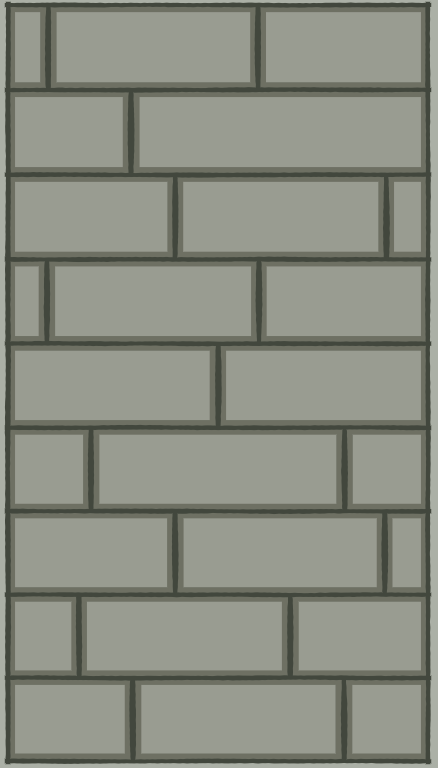
This texture is drawn by a Shadertoy shader. Its source:

```glsl
// Flat grey-green brick wall: nine staggered courses with bevelled faces and inked joints.

const vec3 MARGIN = vec3(0.67, 0.69, 0.65);
const vec3 FACE   = vec3(0.60, 0.61, 0.57);
const vec3 BEVEL  = vec3(0.43, 0.44, 0.39);
const vec3 INK    = vec3(0.26, 0.28, 0.24);

// Lengths are fractions of the canvas height.
const float ASPECT = 0.5703;
const vec2 WALL_MIN = vec2(0.0104, 0.0091);
const vec2 WALL_MAX = vec2(0.5573, 0.9935);
const float COURSES = 9.0;
const float NONE = 9.0;

// Upright joints of each course, bottom to top.
const vec2 JOINTS[9] = vec2[9](
    vec2(0.173, 0.448), vec2(0.103, 0.378), vec2(0.228, 0.501),
    vec2(0.1185, 0.449), vec2(0.284, NONE), vec2(0.061, 0.337),
    vec2(0.228, 0.503), vec2(0.1706, NONE), vec2(0.063, 0.336));

float hash(vec2 p) {
    return fract(sin(dot(p, vec2(127.1, 311.7))) * 43758.5);
}

vec2 gradient(vec2 cell) {
    float angle = 6.2832 * hash(cell);
    return vec2(cos(angle), sin(angle));
}

// Gradient noise, roughly -0.7 to 0.7.
float noise(vec2 p) {
    vec2 i = floor(p), f = p - i;
    vec2 u = f * f * f * (f * (f * 6.0 - 15.0) + 10.0);
    vec2 e = vec2(0.0, 1.0);
    float low  = mix(dot(gradient(i), f), dot(gradient(i + e.yx), f - e.yx), u.x);
    float high = mix(dot(gradient(i + e.xy), f - e.xy), dot(gradient(i + e.yy), f - e.yy), u.x);
    return mix(low, high, u.y);
}

// Coverage of the region where distance is negative.
float fill(float d, float pixel) {
    return clamp(0.5 - d / pixel, 0.0, 1.0);
}

// Hand-drawn stroke: slow sway, swelling width and a slightly ragged edge.
float stroke(float offset, float along, float halfWidth, float seed) {
    float sway  = 0.0009 * noise(vec2(along * 9.0, seed));
    float swell = 0.0007 * noise(vec2(along * 14.0, seed + 17.3));
    float rag   = 0.0006 * noise(vec2(along * 150.0, seed + sign(offset) * 3.7));
    return abs(offset + sway) - halfWidth - swell - rag;
}

// Upright joint, fuller in the middle and leaning to a heavier end.
float jointStroke(float offset, float height, float along, float seed) {
    float lean = (hash(vec2(seed, 4.0)) - 0.5) * (height - 0.5);
    float halfWidth = 0.0031 + 0.0010 * sin(3.1416 * clamp(height, 0.0, 1.0)) + 0.0016 * lean;
    return stroke(offset, along, halfWidth, seed);
}

void mainImage(out vec4 fragColor, in vec2 fragCoord) {
    vec2 p = fragCoord / iResolution.xy * vec2(ASPECT, 1.0);
    float pixel = 1.0 / iResolution.y;

    // Courses sag slightly toward the middle of the wall.
    float t = (p.y - WALL_MIN.y) / (WALL_MAX.y - WALL_MIN.y);
    float level = t * COURSES + 0.032 * sin(3.1416 * clamp(t, 0.0, 1.0));
    float course = clamp(floor(level), 0.0, COURSES - 1.0);
    float height = level - course;
    float pitch = (WALL_MAX.y - WALL_MIN.y) / COURSES;

    // Frame and bed joints.
    vec2 overhang = max(WALL_MIN - p, p - WALL_MAX);
    float outside = max(overhang.x, overhang.y);
    float bed = floor(level + 0.5);
    bed = clamp(bed, 0.0, COURSES);
    float ink = stroke((level - bed) * pitch, p.x, 0.0029, bed * 5.3 + 0.4);
    ink = min(ink, stroke(p.x - WALL_MIN.x, p.y, 0.0034, 71.4));
    ink = min(ink, stroke(p.x - WALL_MAX.x, p.y, 0.0030, 83.6));

    // Bevel boundary, positive beyond the flat face.
    float bevel = max(0.0099 - height * pitch, 0.0092 - (1.0 - height) * pitch);
    bevel = max(bevel, overhang.x + 0.0092);

    // Upright joints of this course.
    for (int k = 0; k < 2; k++) {
        float offset = p.x - JOINTS[int(course)][k];
        float seed = course * 7.1 + float(k) * 3.3 + 0.6;
        float vary = 0.0012 * (hash(vec2(seed, sign(offset))) - 0.5);
        float upright = max(jointStroke(offset, height, p.y, seed), overhang.y);
        ink = min(ink, upright);
        bevel = max(bevel, 0.0106 + vary - abs(offset));
    }
    ink = max(ink, outside - 0.0042);

    vec3 color = mix(BEVEL, FACE, fill(bevel, pixel));
    color = mix(MARGIN, color, fill(outside, pixel));
    color = mix(color, INK, fill(ink, pixel));
    fragColor = vec4(color, 1.0);
}
```
